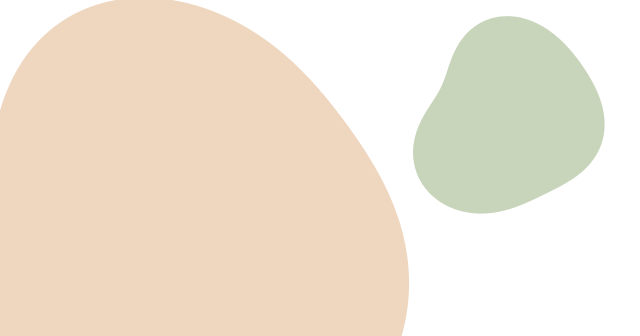
Write a Shadertoy shader that draws this background.

```glsl
const vec3 PAPER = vec3(1.0);
const vec3 PEACH = vec3(0.933, 0.839, 0.749);
const vec3 SAGE = vec3(0.784, 0.835, 0.733);

// Cosine and sine weights of the first five waves around an outline
const vec2 PEACH_WAVES[5] = vec2[5](
    vec2(-0.0260, -0.1051), vec2(-0.0483, -0.0463), vec2(0.0168, -0.0083),
    vec2(-0.0083, 0.0014), vec2(0.0017, -0.0021));
const vec2 SAGE_WAVES[5] = vec2[5](
    vec2(0.0027, -0.0077), vec2(-0.0090, 0.0228), vec2(0.0141, -0.0222),
    vec2(0.0016, 0.0020), vec2(-0.0006, -0.0020));

// Radial distance to a rounded outline built from layered sines
float blob(vec2 offset, float radius, vec2 waves[5]) {
    float angle = atan(offset.y, offset.x);
    for (int i = 0; i < 5; i++) {
        float turn = float(i + 1) * angle;
        radius += dot(waves[i], vec2(cos(turn), sin(turn)));
    }
    return length(offset) - radius;
}

// Coverage with an edge one pixel wide
float fill(float dist) {
    float pixel = max(length(vec2(dFdx(dist), dFdy(dist))), 1e-5);
    return clamp(0.5 - dist / pixel, 0.0, 1.0);
}

void mainImage(out vec4 fragColor, in vec2 fragCoord) {
    vec2 p = fragCoord / iResolution.y;

    // Large shape on the left, small one at the upper right
    float peach = blob(p - vec2(0.572, 0.378), 0.6678, PEACH_WAVES);
    float sage = blob(p - vec2(1.5124, 0.6517), 0.2771, SAGE_WAVES);

    vec3 color = mix(PAPER, PEACH, fill(peach));
    color = mix(color, SAGE, fill(sage));
    fragColor = vec4(color, 1.0);
}
```
